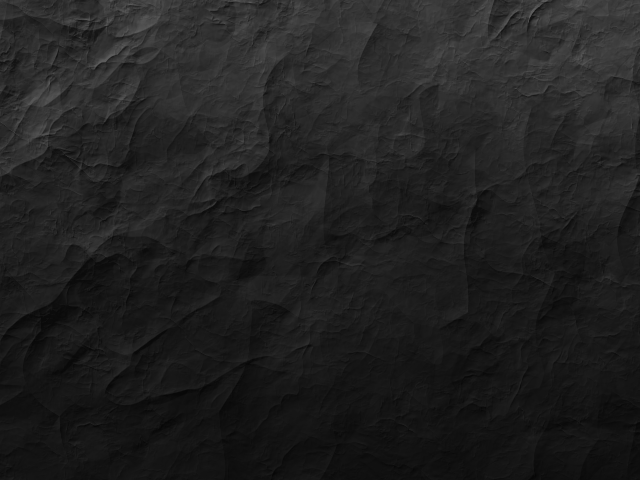
A Shadertoy shader for this texture:

```glsl
// Crumpled black paper lit softly from the upper left.

vec2 hash2(vec2 p) {
    vec3 q = fract(vec3(p.xyx) * vec3(0.1031, 0.1030, 0.0973));
    q += dot(q, q.yzx + 33.33);
    return fract((q.xx + q.yz) * q.zy);
}

float cornerSlope(vec2 cell, vec2 offset) {
    return dot(hash2(cell) * 2.0 - 1.0, offset);
}

float gradientNoise(vec2 p) {
    vec2 i = floor(p), f = p - i;
    vec2 u = f * f * f * (f * (f * 6.0 - 15.0) + 10.0);
    vec2 e = vec2(1.0, 0.0);
    return mix(mix(cornerSlope(i, f), cornerSlope(i + e, f - e), u.x),
               mix(cornerSlope(i + e.yx, f - e.yx), cornerSlope(i + 1.0, f - 1.0), u.x), u.y);
}

vec2 rotate(vec2 p, float angle) {
    float c = cos(angle), s = sin(angle);
    return vec2(c * p.x - s * p.y, s * p.x + c * p.y);
}

// Offsets with kinks, so that bent lines break into angles
vec2 kinkedWarp(vec2 p) {
    return abs(vec2(gradientNoise(p + 17.3), gradientNoise(p + 51.7)));
}

// Brightness of flat tilted facets, with thin glints on some of their edges
float facets(vec2 p, vec2 light, float edgeWidth) {
    vec2 home = floor(p);
    float nearest = 9.0, second = 9.0, tone = 0.0, otherTone = 0.0;
    for (int y = -1; y <= 1; y++)
    for (int x = -1; x <= 1; x++) {
        vec2 cell = home + vec2(x, y);
        vec2 away = p - cell - hash2(cell);
        float d = dot(away, away);
        float tilt = hash2(cell + 91.0).x * 2.0 - 1.0;
        float shade = 0.75 * tilt + 0.45 * dot(away, light);
        if (d < nearest) {
            second = nearest; otherTone = tone;
            nearest = d; tone = shade;
        } else if (d < second) {
            second = d; otherTone = shade;
        }
    }
    float inside = smoothstep(0.0, edgeWidth, second - nearest);
    float glint = (1.0 - inside) * gradientNoise(p * 1.7 + 8.0);
    return mix(0.5 * (tone + otherTone), tone, inside) + 2.0 * glint;
}

// Ridge that is steep at its crest and flattens away from it
float ridge(float n) {
    return 0.1 * exp(-abs(n) / 0.1) - 0.3 * abs(n);
}

// Height of sharp creases, from long folds to small wrinkles
float creaseHeight(vec2 p) {
    float height = 0.0, frequency = 2.6, weight = 0.42;
    for (int i = 0; i < 6; i++) {
        float layer = float(i);
        vec2 q = rotate(p, 1.3 * layer - 0.5) * vec2(0.7, 1.2) * frequency;
        q += 0.75 * kinkedWarp(q * 1.4) + 0.3 * kinkedWarp(q * 3.7);
        float strength = smoothstep(-0.3, 0.35, gradientNoise(q * 0.6 + 40.0));
        height += weight / frequency * strength * ridge(gradientNoise(q + layer * 23.0));
        frequency *= 1.75;
        weight *= 1.02;
    }
    // Upright folds
    vec2 upright = vec2(p.x * 4.5, p.y * 1.3) + 0.6 * kinkedWarp(p * 4.0);
    return height + 0.13 * ridge(gradientNoise(upright + 4.0));
}

void mainImage(out vec4 fragColor, in vec2 fragCoord) {
    vec2 uv = fragCoord / iResolution.xy;
    vec2 p = fragCoord / iResolution.y;
    vec2 light = normalize(vec2(-0.5, 0.9));

    // Facets stretched along a rising diagonal
    vec2 bent = p + 0.09 * kinkedWarp(p * 4.0) + 0.035 * kinkedWarp(p * 13.0);
    vec2 diagonal = rotate(bent, -0.6) * vec2(0.65, 1.3);
    vec2 tiltedLight = rotate(light, -0.6);
    float wrinkled = smoothstep(-0.35, 0.3, gradientNoise(p * 3.2 + 6.0));
    float relief = 0.20 * facets(diagonal * 3.5, tiltedLight, 0.025);
    relief += 0.28 * facets(diagonal * 8.0 + 31.0, tiltedLight, 0.06);
    vec2 small = rotate(bent, 0.5) * vec2(1.3, 0.75);
    relief += mix(0.12, 0.34, wrinkled) * facets(small * 17.0 + 67.0, rotate(light, 0.5), 0.12);

    // Slope of the creases toward the light
    vec2 stepToLight = 0.0014 * light;
    float slope = (creaseHeight(p - stepToLight) - creaseHeight(p + stepToLight)) / 0.0028;
    relief += slope * mix(0.7, 1.2, wrinkled);

    // Broad falloff from the lit top to the dark bottom
    float falloff = 0.066 + 0.146 * pow(uv.y, 1.3);
    falloff *= 1.0 + 0.2 * gradientNoise(p * 1.8 + 12.0) + 0.08 * (0.5 - uv.x);
    float fiber = 0.07 * gradientNoise(p * 150.0) + 0.04 * gradientNoise(p * 60.0);
    float gray = falloff * (1.0 + 0.5 * clamp(relief, -1.2, 1.6) + fiber);
    fragColor = vec4(vec3(clamp(gray, 0.025, 0.36)), 1.0);
}
```
